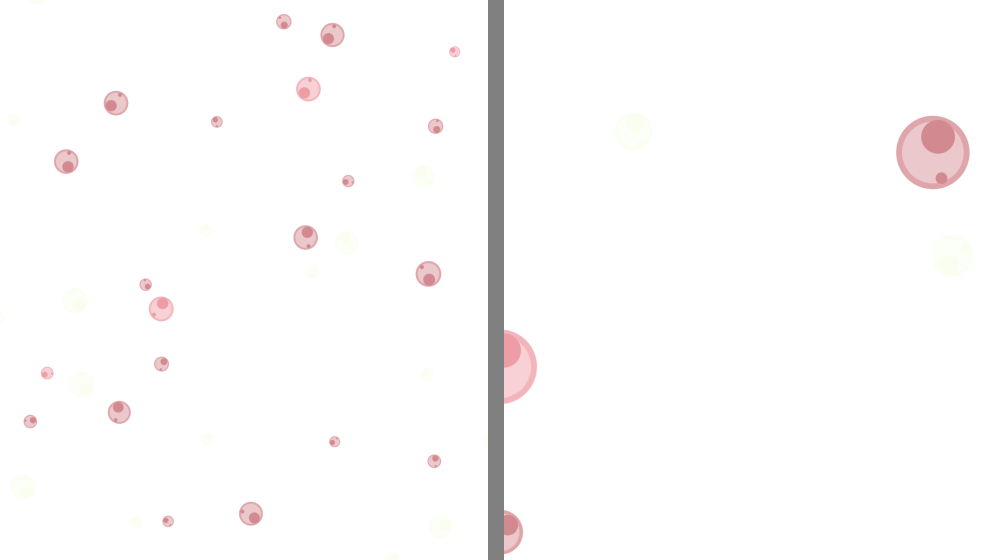
Left, the full canvas; right, a detail of the centre.
Reproduce this pattern procedurally as a Shadertoy shader.

```glsl
// Sparse translucent bubbles in rose, pink and pale green scattered on white.

#define ROWS 7.0             // scatter cells over the canvas height
#define FILL 0.8             // share of cells holding a bubble
#define LARGE_SHARE 0.42
#define GREEN_SHARE 0.41
#define PINK_SHARE 0.12
#define RIM_OPACITY 0.5
#define BODY_OPACITY 0.31
#define SPOT_OPACITY 0.66
#define ROSE_INK vec3(0.74, 0.30, 0.34)
#define PINK_INK vec3(0.90, 0.42, 0.47)
#define GREEN_INK vec3(0.965, 0.995, 0.90)

float hash(vec2 p) {
    return fract(sin(dot(p, vec2(127.1, 311.7))) * 43758.5453);
}

// Antialiased coverage of a disc
float disc(vec2 p, float radius) {
    float edge = 0.75 / iResolution.y;
    return smoothstep(edge, -edge, length(p) - radius);
}

vec2 direction(float angle) {
    return vec2(cos(angle), sin(angle));
}

// Opacity of a rimmed bubble with a large spot and a small one across from it
float bubble(vec2 p, float radius, float angle, float side) {
    float spots = max(disc(p - 0.45 * radius * direction(angle), 0.46 * radius),
                      disc(p - 0.74 * radius * direction(angle + 2.5 * side), 0.16 * radius));
    float opacity = mix(RIM_OPACITY, BODY_OPACITY, disc(p, 0.84 * radius));
    return mix(opacity, SPOT_OPACITY, spots) * disc(p, radius);
}

// Inks and sizes follow additive sequences, which keep their shares even
vec3 inkOf(vec2 cell) {
    float kind = fract(dot(cell, vec2(0.755, 0.570)) + 0.3);
    if (kind < GREEN_SHARE) return GREEN_INK;
    return kind < GREEN_SHARE + PINK_SHARE ? PINK_INK : ROSE_INK;
}

float radiusOf(vec2 cell) {
    float vary = hash(cell + 31.7);
    bool large = fract(dot(cell, vec2(0.414, 0.732)) + 0.15) < LARGE_SHARE;
    return large ? mix(0.0205, 0.0230, vary) : mix(0.0098, 0.0137, vary);
}

void mainImage(out vec4 fragColor, in vec2 fragCoord) {
    vec2 p = fragCoord / iResolution.y;
    vec2 home = floor(p * ROWS);
    vec3 color = vec3(1.0);

    // Layer the bubbles of this cell and its neighbours
    for (int y = -1; y <= 1; y++) {
        for (int x = -1; x <= 1; x++) {
            vec2 cell = home + vec2(x, y);
            if (hash(cell + 5.3) > FILL) continue;
            vec2 center = (cell + vec2(hash(cell + 11.1), hash(cell + 17.9))) / ROWS;
            float angle = 6.2832 * hash(cell + 23.5);
            float side = hash(cell + 41.3) < 0.5 ? -1.0 : 1.0;
            color = mix(color, inkOf(cell), bubble(p - center, radiusOf(cell), angle, side));
        }
    }
    fragColor = vec4(color, 1.0);
}
```
